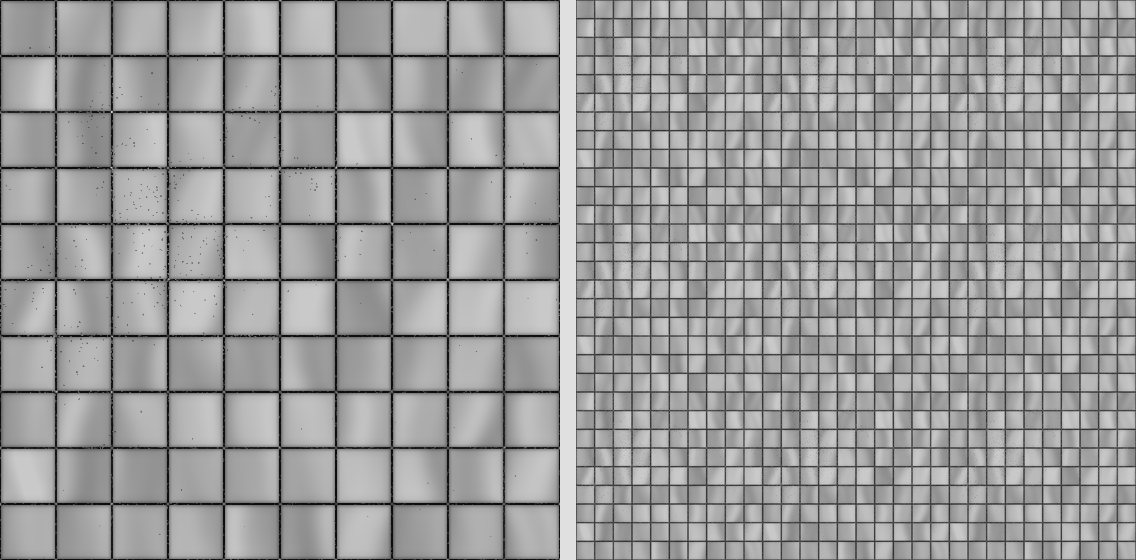
Left, the tile; right, the same tile 3 across and 3 down.
A Shadertoy shader for this texture:

```glsl
#define TILES 10.0
#define LINE_HALF 0.0165
#define CORNER 0.022
#define RIM_WIDTH 0.075
#define RIM_SHADE 0.62
#define TILE_GREY 0.675
#define VEIN_AMOUNT 0.068
#define TILE_VARIATION 0.085
#define GROUT_GREY 0.05
#define CRUMB_CELLS 260.0
#define SPECK_CELLS 300.0
#define TAU 6.2831853

float hash(vec2 p) {
    vec3 q = fract(p.xyx * 0.1031);
    q += dot(q, q.yzx + 33.33);
    return fract((q.x + q.y) * q.z);
}

// Wrapping cellular noise: x = distance to nearest point, y = its random value
vec2 cellular(vec2 uv, float cells) {
    vec2 p = uv * cells, base = floor(p);
    vec2 nearest = vec2(9.0, 0.0);
    for (int j = -1; j <= 1; j++)
    for (int i = -1; i <= 1; i++) {
        vec2 cell = base + vec2(i, j);
        vec2 id = mod(cell, cells);
        vec2 point = cell + vec2(hash(id + 11.0), hash(id + 47.0));
        float dist = length(p - point);
        if (dist < nearest.x) nearest = vec2(dist, hash(id + 83.0));
    }
    return nearest;
}

// Soft patches of wear from sines of whole frequencies
float wearPatches(vec2 uv) {
    vec2 a = uv * TAU;
    float s = sin(a.x + 0.6 * sin(a.y) + 0.1)
            + sin(a.y + 4.2)
            + 0.7 * sin(3.0 * a.x + 2.0 * a.y + 1.0)
            + 0.5 * sin(5.0 * a.y - 4.0 * a.x);
    return smoothstep(-0.6, 2.8, s);
}

// Smooth, mostly upright streaks, different in each tile
float veins(vec2 p, vec2 id) {
    float lean = hash(id + 5.0) - 0.5;
    float x = p.x + 0.6 * lean * p.y
            + 0.07 * sin(3.0 * p.y + TAU * hash(id + 9.0));
    float sum = 0.0;
    for (float i = 1.0; i < 5.0; i++) {
        float r = hash(id + 20.0 * i);
        float slant = 1.6 * (hash(id + 31.0 * i) - 0.5);
        sum += sin(x * (2.6 * i + 1.6 * r) + slant * p.y + TAU * r) / (i * sqrt(i));
    }
    return sum;
}

void mainImage(out vec4 fragColor, in vec2 fragCoord) {
    vec2 uv = fragCoord / iResolution.xy;
    vec2 grid = uv * TILES;
    vec2 id = mod(floor(grid), TILES);
    float pixel = TILES / iResolution.y;
    float wear = wearPatches(uv);
    vec2 crumb = cellular(uv, CRUMB_CELLS);

    // Grid lines, each with its own width and a slightly rough border
    vec2 crossing = floor(grid + 0.5);
    vec2 lineId = mod(crossing, TILES);
    vec2 toLine = abs(grid - crossing);
    vec2 lineRandom = vec2(hash(vec2(lineId.x, 3.0)), hash(vec2(7.0, lineId.y)));
    vec2 inside = toLine - LINE_HALF * mix(vec2(0.7), vec2(1.3), lineRandom);
    float edge = CORNER - length(max(CORNER - inside, 0.0));
    edge += (crumb.y - 0.5) * 0.008 * (0.3 + wear);

    // Tile face with streaks
    float tile = TILE_GREY + VEIN_AMOUNT * veins(fract(grid), id);
    tile += TILE_VARIATION * (hash(id + 61.0) - 0.5);
    tile = clamp(tile, 0.5, 0.79);

    // Rim: a dark narrow band inside a faint wide one
    vec2 rim = smoothstep(vec2(-0.01), vec2(RIM_WIDTH), inside);
    tile *= mix(RIM_SHADE, 1.0, sqrt(rim.x * rim.y));
    vec2 wide = smoothstep(vec2(0.0), vec2(0.2), inside);
    tile *= mix(0.95, 1.0, wide.x * wide.y);

    // Sparse fine specks, gathered in the worn patches
    vec2 speck = cellular(uv, SPECK_CELLS);
    float chance = 0.0006 + 0.045 * wear * wear * wear;
    float size = mix(0.25, 0.55, fract(speck.y * 977.0));
    float blur = 0.5 * SPECK_CELLS / iResolution.y;
    float speckMask = 1.0 - smoothstep(size - blur, size + blur, speck.x);
    tile *= 1.0 - 0.38 * step(speck.y, chance) * speckMask;

    // Dark grout with grey crumbs and pale dots at the crossings
    float crumbs = smoothstep(0.6, 1.0, crumb.y) * (1.0 - smoothstep(0.2, 0.8, crumb.x));
    float grout = GROUT_GREY + crumbs * mix(0.2, 0.5, wear);
    float dotMask = 1.0 - smoothstep(0.01, 0.04, length(toLine));
    grout += 0.45 * dotMask * mix(0.4, 1.0, hash(lineId + 91.0));

    float face = smoothstep(-0.5 * pixel, 0.5 * pixel, edge);
    fragColor = vec4(vec3(mix(grout, tile, face)), 1.0);
}
```
